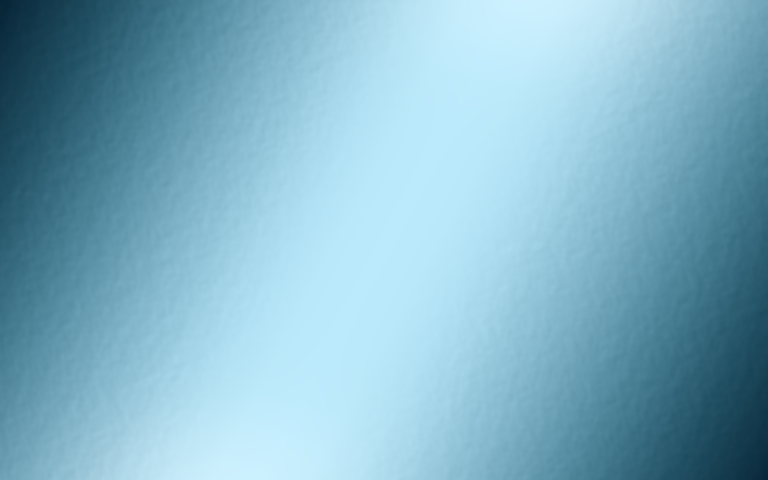
A WebGL 2 fragment shader for this background:

```glsl
#version 300 es
precision highp float;
// Brushed teal sheet with a slanted pale blue sheen and a fine embossed grain.

uniform vec2 u_resolution;
out vec4 outColor;

// Lengths are in canvas heights, measured from the canvas centre.
const float SHEEN_SLANT = 0.53;
const float SHEEN_OFFSET = 0.008;
const vec2 GLOW_CENTRE = vec2(0.36, 0.52);
const vec2 GLOW_SIZE = vec2(0.34, 0.17);
const vec3 GLOW_COLOR = vec3(0.075, 0.028, 0.012);
const float GRAIN_SCALE = 62.0;
const float GRAIN_STRENGTH = 0.045;
const vec2 LIGHT_STEP = vec2(0.0035, -0.0025);

// Sheen colours, from the ridge out to the dark corners.
const int STOPS = 9;
const float STOP_AT[STOPS] = float[](0.0, 0.10, 0.20, 0.29, 0.45, 0.59, 0.72, 0.85, 1.08);
const vec3 STOP_COLOR[STOPS] = vec3[](
  vec3(0.730, 0.917, 0.988), vec3(0.724, 0.910, 0.980),
  vec3(0.690, 0.880, 0.952), vec3(0.635, 0.828, 0.904),
  vec3(0.500, 0.705, 0.788), vec3(0.365, 0.577, 0.660),
  vec3(0.240, 0.450, 0.530), vec3(0.135, 0.320, 0.396),
  vec3(0.020, 0.135, 0.205));

float hash(vec2 p) {
  vec3 q = fract(vec3(p.xyx) * 0.1031);
  q += dot(q, q.yzx + 33.33);
  return fract((q.x + q.y) * q.z);
}

float valueNoise(vec2 p) {
  vec2 cell = floor(p);
  vec2 f = fract(p);
  f = f * f * (3.0 - 2.0 * f);
  float low = mix(hash(cell), hash(cell + vec2(1, 0)), f.x);
  float high = mix(hash(cell + vec2(0, 1)), hash(cell + vec2(1, 1)), f.x);
  return mix(low, high, f.y);
}

// Height of the rough surface: two octaves, slightly tilted.
float surface(vec2 p) {
  vec2 q = mat2(0.90, -0.35, 0.43, 0.78) * p * GRAIN_SCALE + 80.0;
  return 0.65 * valueNoise(q) + 0.35 * valueNoise(q * 1.9 + 17.0);
}

vec3 sheen(float d) {
  vec3 color = STOP_COLOR[0];
  for (int i = 1; i < STOPS; i++) {
    float t = (d - STOP_AT[i - 1]) / (STOP_AT[i] - STOP_AT[i - 1]);
    color = mix(color, STOP_COLOR[i], clamp(t, 0.0, 1.0));
  }
  return color;
}

float glow(vec2 p) {
  vec2 q = p / GLOW_SIZE;
  return exp(-dot(q, q));
}

void main() {
  vec2 p = (gl_FragCoord.xy - 0.5 * u_resolution) / u_resolution.y;

  // Slanted sheen
  float d = abs(p.x - SHEEN_SLANT * p.y - SHEEN_OFFSET);
  vec3 color = sheen(d);

  // Whiter glow where the sheen meets the top and bottom edges
  color += GLOW_COLOR * (glow(p - GLOW_CENTRE) + glow(p + GLOW_CENTRE));

  // Embossed grain, fading out on the bright ridge and in the darkest corners
  float relief = surface(p + LIGHT_STEP) - surface(p - LIGHT_STEP);
  float visible = smoothstep(0.06, 0.40, d) * (1.0 - 0.6 * smoothstep(0.7, 1.05, d));
  color += GRAIN_STRENGTH * relief * visible;

  outColor = vec4(clamp(color, 0.0, 1.0), 1.0);
}
```
